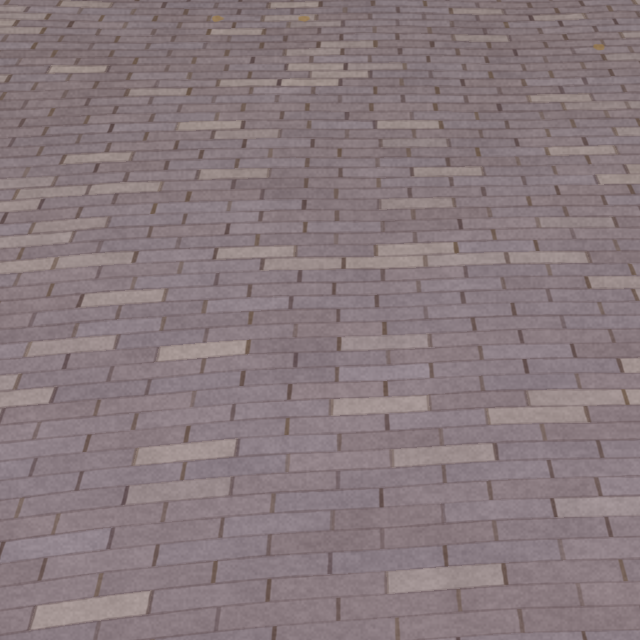
Give the GLSL for this texture, as a Shadertoy shader.

```glsl
float hash(vec2 p) {
    return fract(sin(dot(p, vec2(127.1, 311.7))) * 43758.5453);
}

float noise(vec2 p) {
    vec2 i = floor(p), f = fract(p);
    f = f * f * (3.0 - 2.0 * f);
    return mix(mix(hash(i), hash(i + vec2(1, 0)), f.x),
               mix(hash(i + vec2(0, 1)), hash(i + vec2(1, 1)), f.x), f.y);
}

// Ground depth measured downward, with the courses bowed and slightly wavy
float courseDepth(vec2 uv) {
    float down = 1.0 - uv.y;
    float bow = (0.14 * uv.x - 0.055 * uv.x * uv.x - 0.045) * down;
    return down + bow + 0.007 * (noise(uv * 5.0) - 0.5);
}

vec3 brickColor(vec2 id, vec2 uv) {
    vec3 color = mix(vec3(0.535, 0.475, 0.492), vec3(0.545, 0.497, 0.528), hash(id + 3.7));
    color += 0.035 * (hash(id + 9.2) - 0.5);
    // A few pale bricks, some fainter than others
    float pale = step(0.86, hash(id + 21.4)) * (0.5 + 0.5 * hash(id + 5.1));
    color = mix(color, vec3(0.635, 0.58, 0.57), pale);
    // Streaks along the brick and worn patches
    color += 0.035 * (noise(uv * vec2(70, 150) + id * 3.1) - 0.5);
    return color + 0.03 * (noise(uv * 18.0) - 0.5);
}

// Small yellow leaves scattered over the far part
float leaves(vec2 uv) {
    vec2 cell = floor(uv * 22.0);
    vec2 center = 0.3 + 0.4 * vec2(hash(cell + 1.3), hash(cell + 8.6));
    vec2 d = (fract(uv * 22.0) - center) * vec2(1.0, 2.0);
    float ragged = 0.12 + 0.16 * noise(uv * 170.0);
    float present = step(0.93, hash(cell + 40.0)) * step(0.82, uv.y);
    return present * (1.0 - smoothstep(ragged - 0.06, ragged + 0.06, length(d)));
}

void mainImage(out vec4 fragColor, in vec2 fragCoord) {
    vec2 uv = fragCoord / iResolution.xy;

    // Perspective: brick length and course height grow toward the viewer
    float depth = courseDepth(uv);
    float scale = 0.1 + 0.098 * depth;
    vec2 size = vec2(0.081 + 0.112 * depth, scale * scale);
    float row = 60.0 - 1.0 / (0.098 * scale);
    float course = floor(row);

    // Running bond with uneven offsets
    float column = (uv.x - 0.5 + 0.08 * depth) / size.x + 0.5 * mod(course, 2.0);
    column += 0.14 * (hash(vec2(course, 2.0)) - 0.5) + 20.0;
    vec2 id = vec2(floor(column), course);
    vec2 local = vec2(fract(column), fract(row));
    vec2 edge = min(local, 1.0 - local) * size;
    edge += 0.0012 * (vec2(noise(uv * 90.0), noise(uv * 90.0 + 31.0)) - 0.5);

    vec3 color = brickColor(id, uv);

    // Thin bed joints, and wider dark gaps between brick ends
    float bed = 1.0 - smoothstep(0.0003, 0.0032, edge.y);
    bed *= 0.18 + 0.4 * noise(vec2(column * 2.0, floor(row + 0.5) * 7.3));
    color = mix(color, vec3(0.40, 0.33, 0.34), bed);

    float gap = 1.0 - smoothstep(0.0014, 0.0052, edge.x);
    gap *= smoothstep(0.0, 0.0028, edge.y + 0.0008);
    vec2 gapId = vec2(floor(column + 0.5), course);
    gap *= 0.4 + 0.55 * hash(gapId + 13.0);
    vec3 soil = mix(vec3(0.34, 0.27, 0.28), vec3(0.42, 0.34, 0.28), hash(gapId + 17.0));
    color = mix(color, soil, gap);

    // Distance shading, leaves and fine grain
    color *= mix(vec3(1.02), vec3(0.965, 0.965, 0.945), smoothstep(0.3, 1.0, uv.y));
    color = mix(color, vec3(0.60, 0.48, 0.30), 0.75 * leaves(uv));
    color += 0.045 * (noise(uv * 260.0) - 0.5);
    fragColor = vec4(color, 1.0);
}
```
